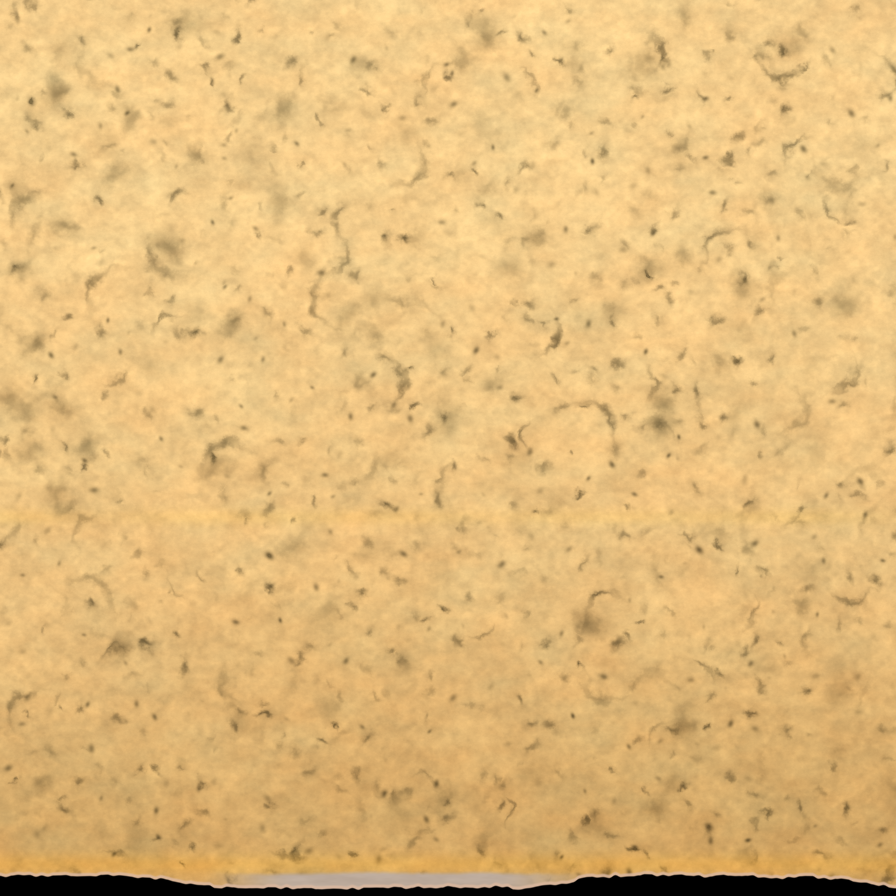
Write a WebGL 1 fragment shader that draws this texture.

```glsl
precision highp float;
uniform vec2 u_resolution;

const vec3 PAPER_LIGHT = vec3(0.962, 0.808, 0.552);
const vec3 PAPER_MID = vec3(0.922, 0.757, 0.502);
const vec3 PAPER_DARK = vec3(0.808, 0.640, 0.390);
const vec3 SPECK_TINT = vec3(0.30, 0.30, 0.26);
const vec3 RIM_COLOR = vec3(0.86, 0.72, 0.62);
const vec3 WORN_COLOR = vec3(0.73, 0.66, 0.60);

float hash(vec2 p) {
  vec3 q = fract(p.xyx * 0.1031);
  q += dot(q, q.yzx + 33.33);
  return fract((q.x + q.y) * q.z);
}

float noise(vec2 p) {
  vec2 cell = floor(p);
  vec2 f = fract(p);
  f = f * f * (3.0 - 2.0 * f);
  float low = mix(hash(cell), hash(cell + vec2(1.0, 0.0)), f.x);
  float high = mix(hash(cell + vec2(0.0, 1.0)), hash(cell + 1.0), f.x);
  return mix(low, high, f.y);
}

// Noise centred on zero, with octaves turned to hide the lattice
float fbm(vec2 p) {
  float sum = 0.0;
  float gain = 0.5;
  for (int i = 0; i < 4; i++) {
    sum += gain * (noise(p) - 0.5);
    p = mat2(1.6, 1.2, -1.2, 1.6) * p + 17.3;
    gain *= 0.55;
  }
  return sum;
}

// Scattered soft flecks, bent along their length
float flecks(vec2 uv, float cells, float radius, float stretch, float bend, float seed) {
  vec2 p = uv * cells;
  vec2 base = floor(p);
  float ink = 0.0;
  for (int j = -1; j <= 1; j++) {
    for (int i = -1; i <= 1; i++) {
      vec2 id = base + vec2(float(i), float(j));
      vec2 key = id + seed;
      vec2 center = id + vec2(hash(key), hash(key + 41.7));
      float angle = 6.2832 * hash(key + 83.1);
      float c = cos(angle);
      float s = sin(angle);
      vec2 q = mat2(c, -s, s, c) * (p - center);
      q.y += bend * (q.x * q.x - 0.04);
      q /= radius * mix(0.6, 1.2, hash(key + 12.9));
      q.x /= stretch;
      float strength = pow(hash(key + 57.3), 3.0);
      ink = max(ink, strength * exp(-dot(q, q)));
    }
  }
  return ink;
}

vec3 paper(vec2 uv) {
  // Light falls off towards the lower edge
  float shade = uv.y + 0.10 * fbm(uv * 3.0) - 0.05 * (uv.x - 0.5);
  vec3 color = mix(PAPER_DARK, PAPER_MID, smoothstep(-0.04, 0.42, shade));
  color = mix(color, PAPER_LIGHT, smoothstep(0.30, 0.85, shade));

  // Mottling and fine grain
  float clouds = fbm(uv * vec2(17.0, 21.0) + 5.0);
  float mottle = fbm(uv * vec2(46.0, 58.0) + 31.0);
  float grain = fbm(uv * vec2(130.0, 150.0) + 73.0);
  color *= 1.0 + 0.07 * clouds + 0.13 * mottle + 0.14 * grain;

  // Warm and greenish stains, drawn out sideways
  float stain = fbm(uv * vec2(18.0, 34.0) + 91.0);
  color += vec3(0.035, -0.025, -0.045) * stain;
  float streak = exp(-pow((uv.y - 0.423) / 0.009, 2.0));
  color += vec3(0.02, 0.005, -0.035) * streak * noise(uv * vec2(9.0, 3.0));

  // Dark inclusions and curled fibres
  vec2 warp = vec2(fbm(uv * 70.0), fbm(uv * 70.0 + 47.0));
  vec2 rough = uv + 0.018 * warp;
  float ink = 0.55 * flecks(rough, 38.0, 0.16, 1.6, 0.5, 3.0);
  ink += 0.42 * flecks(rough, 17.0, 0.18, 1.5, 0.8, 119.0);
  ink += 0.48 * flecks(rough, 13.0, 0.06, 4.5, 1.8, 211.0);
  ink += 0.60 * flecks(uv, 24.0, 0.07, 1.5, 0.0, 307.0);
  ink *= 0.65 + 0.7 * noise(uv * 95.0);
  return mix(color, color * SPECK_TINT, min(ink, 0.7));
}

// Height of the torn lower edge
float tornEdge(float x) {
  float hollow = smoothstep(0.13, 0.26, x) - smoothstep(0.56, 0.70, x);
  float corner = smoothstep(0.91, 1.0, x);
  float ragged = 0.004 * (noise(vec2(x * 38.0, 7.0)) - 0.5);
  ragged += 0.003 * (noise(vec2(x * 150.0, 19.0)) - 0.5);
  return 0.022 - 0.013 * hollow - 0.012 * corner + ragged;
}

void main() {
  vec2 uv = gl_FragCoord.xy / u_resolution;
  float soft = 1.0 / u_resolution.y;
  float above = uv.y - tornEdge(uv.x);
  vec3 color = paper(uv);

  // Warm border, worn grey strip and pale rim
  color += vec3(0.06, 0.02, -0.05) * exp(-pow((uv.y - 0.035) / 0.012, 2.0));
  float strip = smoothstep(0.22, 0.33, uv.x) * (1.0 - smoothstep(0.55, 0.68, uv.x));
  float stripTop = 0.025 + 0.005 * fbm(vec2(uv.x * 30.0, 3.0));
  float worn = strip * (1.0 - smoothstep(-0.003, 0.003, uv.y - stripTop));
  vec3 wornColor = WORN_COLOR + 0.08 * fbm(uv * vec2(30.0, 120.0));
  color = mix(color, wornColor, worn);
  color = mix(color, RIM_COLOR, 0.85 * (1.0 - smoothstep(0.002, 0.005, above)));

  color *= smoothstep(-soft, soft, above);
  gl_FragColor = vec4(clamp(color, 0.0, 1.0), 1.0);
}
```
